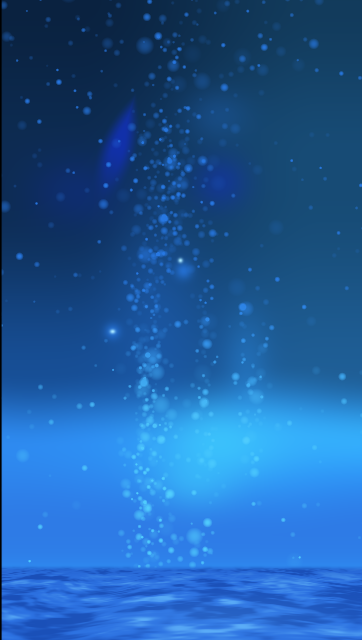
This background is drawn by a Shadertoy shader. Its source:

```glsl
// Deep blue underwater glow with rising bubble columns above a rippled sea floor.

// Positions are in canvas heights, origin at the lower left.
const float HORIZON = 0.113;
const float LEFT_BORDER = 0.0026;
const vec3 NAVY = vec3(0.05, 0.17, 0.32);
const vec3 TEAL = vec3(0.09, 0.295, 0.46);
const vec3 MID_LEFT = vec3(0.09, 0.31, 0.59);
const vec3 MID_RIGHT = vec3(0.12, 0.37, 0.59);
const vec3 AZURE = vec3(0.18, 0.60, 0.98);
const vec3 ROYAL = vec3(0.18, 0.48, 0.90);
const vec3 CYAN = vec3(0.24, 0.79, 0.99);
const vec3 INDIGO = vec3(0.07, 0.19, 0.72);
const vec3 SEA_DARK = vec3(0.10, 0.31, 0.72);
const vec3 SEA_MID = vec3(0.17, 0.44, 0.88);
const vec3 SEA_LIGHT = vec3(0.36, 0.68, 0.97);
const vec3 BUBBLE_BLUE = vec3(0.16, 0.49, 0.93);
const vec3 BUBBLE_CYAN = vec3(0.33, 0.83, 1.0);

vec3 hash3(vec2 p) {
    vec3 q = fract(vec3(p.xyx) * vec3(0.1031, 0.1030, 0.0973));
    q += dot(q, q.yxz + 33.33);
    return fract((q.xxy + q.yzz) * q.zyx);
}

float glow(vec2 p, vec2 center, vec2 size) {
    vec2 d = (p - center) / size;
    return exp(-dot(d, d));
}

// Chance of a bubble: one wide column, two narrow ones, sparse scatter.
float bubbleDensity(vec2 p) {
    float sway = 0.232 + 0.035 * smoothstep(0.55, 0.70, p.y);
    float spread = 0.034 + 0.03 * smoothstep(0.58, 0.85, p.y);
    float column = 0.9 * glow(p, vec2(sway, p.y), vec2(spread, 1.0));
    column *= 1.0 - 0.7 * smoothstep(0.74, 0.86, p.y);
    float thin = 0.5 * glow(p, vec2(0.318, 0.42), vec2(0.02, 0.36));
    float side = 0.5 * glow(p, vec2(0.395, 0.38), vec2(0.022, 0.12));
    float scatter = 0.04 + 0.1 * smoothstep(0.7, 1.0, p.y) * (1.0 - smoothstep(0.38, 0.5, p.x));
    return max(max(column, scatter), max(thin, side));
}

// One jittered bubble per cell, a soft halo around a small core.
float bubbles(vec2 p, float cells, float radius, float amount, float seed) {
    float sum = 0.0;
    vec2 base = floor(p * cells);
    for (int j = -1; j <= 1; j++)
    for (int i = -1; i <= 1; i++) {
        vec2 id = base + vec2(i, j);
        vec3 h = hash3(id + seed);
        vec3 k = hash3(id + seed + 57.0);
        vec2 center = (id + h.xy) / cells;
        float r = radius * mix(0.45, 1.0, k.x);
        float present = step(h.z, amount * bubbleDensity(center)) * step(HORIZON, center.y);
        float soft = max(1.0 - length(p - center) / r, 0.0);
        sum += present * mix(0.15, 1.0, k.y * k.y) * soft * (2.0 - soft);
    }
    return sum;
}

float valueNoise(vec2 p) {
    vec2 i = floor(p), f = fract(p);
    f = f * f * (3.0 - 2.0 * f);
    vec2 e = vec2(1.0, 0.0);
    return mix(mix(hash3(i).x, hash3(i + e).x, f.x),
               mix(hash3(i + e.yx).x, hash3(i + 1.0).x, f.x), f.y);
}

// Sheared octaves: long, nearly level streaks.
float ripples(vec2 p) {
    float sum = 0.0, amp = 0.5;
    for (int i = 0; i < 4; i++) {
        p.y += 0.5 * sin(p.x * 0.9 + float(i) * 2.0);
        sum += amp * (2.0 * valueNoise(p + 40.0) - 1.0);
        p *= vec2(1.7, 1.8);
        amp *= 0.72;
    }
    return sum;
}

vec3 waterColor(vec2 p) {
    vec3 col = mix(NAVY, TEAL, smoothstep(0.12, 0.5, p.x));
    col *= 1.0 - 0.22 * smoothstep(0.75, 1.0, p.y);
    vec3 middle = mix(MID_LEFT, MID_RIGHT, smoothstep(0.2, 0.5, p.x));
    col = mix(col, middle, 1.0 - smoothstep(0.4, 0.7, p.y));
    float drift = 0.006 * sin(p.x * 11.0) + 0.004 * sin(p.x * 23.0 + 1.0);
    col = mix(col, mix(ROYAL, AZURE, 0.5 + p.x), 1.0 - smoothstep(0.305, 0.425, p.y + drift));
    col = mix(col, ROYAL, 1.0 - smoothstep(0.17, 0.3, p.y - drift));

    // Soft lights
    col = mix(col, CYAN, 0.8 * glow(p, vec2(0.345, 0.31), vec2(0.105, 0.06)));
    col = mix(col, CYAN, 0.5 * glow(p, vec2(0.305, 0.25), vec2(0.065, 0.045)));
    col = mix(col, CYAN, 0.4 * glow(p, vec2(0.54, 0.315), vec2(0.2, 0.045)));
    col = mix(col, AZURE, 0.3 * glow(p, vec2(0.385, 0.43), vec2(0.035, 0.08)));
    col = mix(col, BUBBLE_BLUE, 0.25 * glow(p, vec2(0.24, 0.54), vec2(0.07, 0.16)));
    col = mix(col, INDIGO, 0.5 * glow(p, vec2(0.345, 0.715), vec2(0.042, 0.04)));
    col = mix(col, BUBBLE_BLUE, 0.22 * glow(p, vec2(0.34, 0.82), vec2(0.05, 0.04)));
    col = mix(col, INDIGO, 0.28 * glow(p, vec2(0.12, 0.7), vec2(0.075, 0.055)));

    // Tilted leaf of blue light
    vec2 d = p - vec2(0.181, 0.757);
    float along = dot(d, vec2(0.305, 0.952));
    float across = dot(d, vec2(0.952, -0.305));
    float width = 0.024 * (1.0 - pow(abs(along) / 0.092, 2.0));
    float leaf = 1.0 - smoothstep(-0.018, 0.008, abs(across) - width);
    col = mix(col, INDIGO, 0.85 * leaf * smoothstep(-0.09, 0.02, along));
    return mix(col, AZURE, 0.5 * exp(-abs(p.y - HORIZON) / 0.018));
}

vec3 seaColor(vec2 p) {
    float below = max(HORIZON - p.y, 0.0);
    float depth = below + 0.05;
    float wave = ripples(vec2((p.x - 0.28) * 1.5 / depth, log(depth) * 9.0));
    vec3 col = mix(SEA_DARK, SEA_MID, smoothstep(-0.5, 0.1, wave));
    col = mix(col, SEA_LIGHT, smoothstep(0.05, 0.85, wave) * smoothstep(-0.02, 0.05, below));
    col = mix(col, SEA_DARK, 0.4 * exp(-below / 0.012));
    return mix(col, SEA_LIGHT, 0.2 * glow(p, vec2(0.36, 0.035), vec2(0.18, 0.035)));
}

void mainImage(out vec4 fragColor, in vec2 fragCoord) {
    vec2 p = fragCoord / iResolution.y;
    float pixel = 1.0 / iResolution.y;
    vec3 col = waterColor(p);
    vec3 tint = mix(BUBBLE_CYAN, BUBBLE_BLUE, smoothstep(0.25, 0.6, p.y));
    float light = 0.6 * bubbles(p, 34.0, 0.016, 0.6, 3.0)
                + bubbles(p, 62.0, 0.009, 0.8, 19.0) + bubbles(p, 105.0, 0.005, 0.7, 41.0);
    col = mix(col, tint, min(light, 0.9));

    // Brightest sparks and their halos
    vec2 lower = vec2(0.176, 0.482), upper = vec2(0.282, 0.593);
    float halo = glow(p, lower, vec2(0.012)) + glow(p, upper - vec2(-0.005, 0.016), vec2(0.013));
    float spark = glow(p, lower, vec2(0.0042, 0.0034)) + glow(p, upper, vec2(0.0036));
    col = mix(col, BUBBLE_BLUE, min(0.7 * halo, 1.0));
    col = mix(col, vec3(0.65, 0.9, 1.0), min(spark, 1.0));

    col = mix(seaColor(p), col, smoothstep(-0.004 - pixel, 0.003 + pixel, p.y - HORIZON));
    col *= smoothstep(LEFT_BORDER - pixel, LEFT_BORDER + pixel, p.x);
    fragColor = vec4(col, 1.0);
}
```
